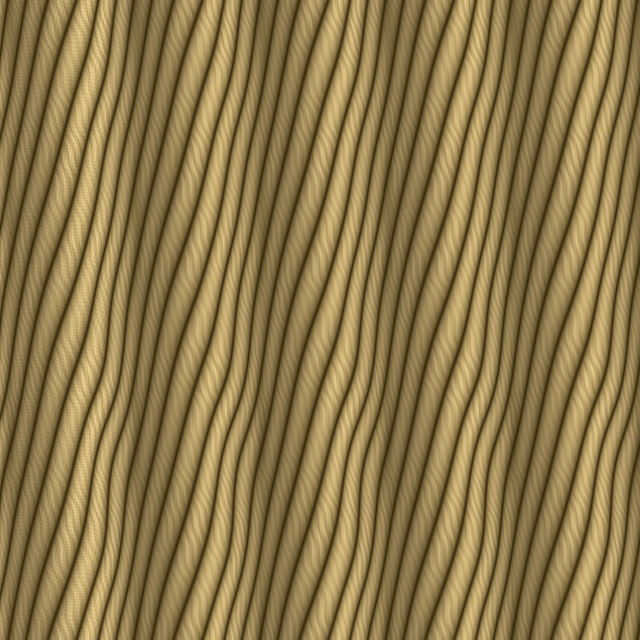
A Shadertoy shader for this texture:

```glsl
// Slanted twisted cords wrapped over a row of soft vertical ridges.
// A warped phase numbers the cords; each gets a round profile and fibre
// streaks, then ridge light, a seam crease and a worn left end are applied.

const float TAU = 6.2831853;

float hash(float n) {
    return fract(sin(n * 127.1) * 43758.5);
}

// Cord number at p: six cords per ridge, squeezed and kinked near the seam.
float cordPhase(vec2 p, float u) {
    float squeeze = 0.25 * sin(TAU * (u - 0.93));
    float kinkZone = pow(0.5 + 0.5 * cos(TAU * (u - 0.8)), 3.0);
    float kink = 0.13 * sin(TAU * (4.0 * p.y + 0.15))
               + 0.10 * sin(TAU * (3.0 * p.y + 0.4));
    float sway = 0.05 * sin(TAU * (2.0 * p.y + u));
    return 6.0 * u - 7.0 * p.y + squeeze + kink * kinkZone + sway;
}

// Fibre streaks twisting around a cord, from -1 to 1.
float fibres(float across, float y, float seed) {
    float bend = 0.22 * sin(TAU * (7.0 * y + seed)) + 0.15 * sin(TAU * (17.0 * y + 3.0 * seed));
    float twist = 1.75 * across + 50.0 * y + bend + seed;
    float coarse = sin(TAU * twist);
    float fine = sin(TAU * (1.7 * twist + 0.8 * across + 5.0 * seed));
    return 0.72 * coarse + 0.28 * fine;
}

// Layered sines acting as fine grain.
float grain(vec2 p) {
    float a = sin(dot(p, vec2(710.0, 390.0)) + 3.0 * sin(91.0 * p.y));
    float b = sin(dot(p, vec2(-460.0, 830.0)) + 3.0 * sin(77.0 * p.x));
    return a * b;
}

void mainImage(out vec4 fragColor, in vec2 fragCoord) {
    vec2 p = fragCoord / iResolution.xy;

    // Ridge position: whole part counts ridges, fraction runs seam to seam
    float u = (p.x - 0.2135) / 0.1966;
    float inRidge = fract(u);

    // Cord position: across runs from -1 to 1 over one cord
    float phase = cordPhase(p, u);
    float id = mod(floor(phase), 6.0);
    float across = 2.0 * fract(phase) - 1.0;
    float seed = hash(id + 1.0);

    // Round cord profile, lit from the left, with a soft dark gap
    float dome = 1.0 - across * across;
    float body = 0.10 + 0.90 * pow(dome, 0.75) - 0.13 * across * dome;
    float gap = smoothstep(0.0, 0.16 + fwidth(phase), 1.0 - abs(across));
    body *= mix(0.45, 1.0, gap);

    // Fibres, uneven in strength along and between cords
    float strength = 0.10 + 0.06 * seed + 0.04 * sin(TAU * (5.0 * p.y + seed));
    body *= 1.0 + strength * fibres(across, p.y, seed) * smoothstep(0.0, 0.5, dome);

    // Ridge light, brightest right of centre
    float ridge = 0.5 + 0.5 * cos(TAU * (u - 0.62));
    float light = 0.56 + 0.34 * ridge + 0.05 * (seed - 0.5);

    // Crease along the seam, deeper in places
    float seam = min(inRidge, 1.0 - inRidge);
    float depth = 0.17 + 0.09 * sin(TAU * (3.0 * p.y + 0.3));
    light *= 1.0 - depth * exp(-pow(seam / 0.045, 2.0));

    // Worn, grainy first ridge
    float worn = 1.0 - smoothstep(0.15, 0.23, p.x);
    light *= 1.0 + worn * (0.05 + 0.07 * grain(p));

    // Deep brown to straw, greyer where the ridge turns from the light
    float value = clamp(body * light, 0.0, 1.05);
    vec3 colour = mix(vec3(0.20, 0.145, 0.025), vec3(0.89, 0.78, 0.53), value);
    colour += vec3(-0.012, 0.0, 0.03) * (1.0 - ridge) * value;
    fragColor = vec4(colour, 1.0);
}
```
